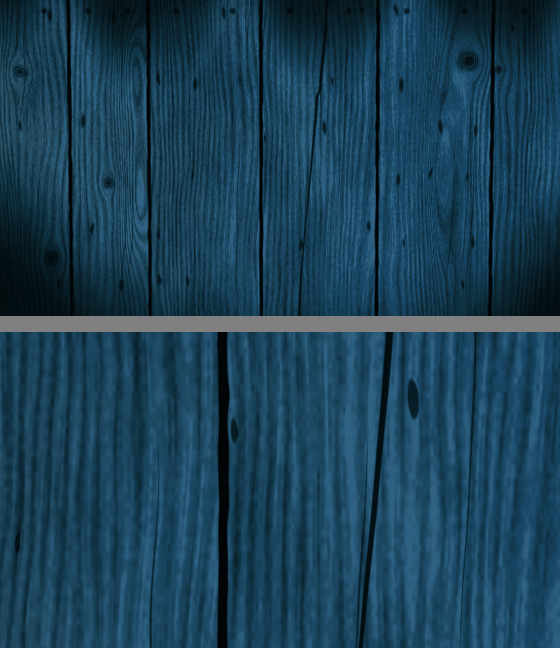
Top: the whole. Bottom: its middle third, enlarged.
Give the GLSL for this texture, as a Shadertoy shader.

```glsl
const float TAU = 6.2831853;

// Plank boundaries in units of canvas height
const float SEAMS[7] = float[7](-0.08, 0.222, 0.472, 0.826, 1.194, 1.556, 1.95);
// Knots: centre, radius
const vec3 KNOTS[5] = vec3[5](vec3(0.069, 0.773, 0.020), vec3(0.343, 0.42, 0.018),
    vec3(1.481, 0.808, 0.034), vec3(1.574, 0.78, 0.013), vec3(0.162, 0.183, 0.022));
// Arched grain: centre, width, height
const vec4 ARCHES[3] = vec4[3](vec4(0.425, 0.75, 0.040, 0.20),
    vec4(0.430, 0.38, 0.036, 0.18), vec4(1.395, 0.46, 0.038, 0.27));

float hash(vec2 p) {
    vec3 q = fract(vec3(p.xyx) * 0.1031);
    q += dot(q, q.yzx + 33.33);
    return fract((q.x + q.y) * q.z);
}

float noise(vec2 p) {
    vec2 i = floor(p), f = fract(p);
    f = f * f * (3.0 - 2.0 * f);
    return mix(mix(hash(i), hash(i + vec2(1, 0)), f.x),
               mix(hash(i + vec2(0, 1)), hash(i + vec2(1, 1)), f.x), f.y);
}

float fbm(vec2 p) {
    return 0.55 * noise(p) + 0.3 * noise(p * 2.1 + 7.0) + 0.15 * noise(p * 4.3 + 19.0);
}

float cover(float d, float px) {
    return 1.0 - smoothstep(-px, px, d);
}

// Horizontal grain coordinate, bent around knots and arches of the same plank
float grainCoord(vec2 p, vec2 plank, float id) {
    float g = p.x + 0.07 * (fbm(vec2(p.x * 5.0 + id * 17.0, p.y * 1.6 + id)) - 0.5);
    g += 0.006 * noise(p * vec2(25.0, 9.0));
    for (int i = 0; i < 5; i++) {
        float same = step(plank.x, KNOTS[i].x) * step(KNOTS[i].x, plank.y);
        vec2 d = (p - KNOTS[i].xy) * vec2(1.0, 0.65);
        float r2 = KNOTS[i].z * KNOTS[i].z;
        g -= same * d.x * min(1.0, 1.5 * r2 / (dot(d, d) + 1e-5));
    }
    for (int i = 0; i < 3; i++) {
        float same = step(plank.x, ARCHES[i].x) * step(ARCHES[i].x, plank.y);
        vec2 d = (p - ARCHES[i].xy) / ARCHES[i].zw;
        g += same * 0.075 * exp(-dot(d, d));
    }
    return g;
}

// Soft growth bands overlaid with fine fibres
float woodDetail(vec2 p, float g, float id) {
    float phase = g * 54.0 + 2.2 * noise(vec2(g * 14.0, id)) + id * 3.7;
    float band = pow(0.5 + 0.5 * sin(TAU * phase), 0.7) - 0.6;
    float strength = 0.25 + 0.65 * noise(vec2(p.x * 9.0, p.y * 1.5 + id));
    float fibre = noise(vec2(g * 330.0, p.y * 16.0)) - 0.5;
    float speckle = noise(p * vec2(260.0, 130.0)) - 0.5;
    return 0.55 * band * strength + 0.3 * fibre + 0.22 * speckle
         + 0.5 * (fbm(p * vec2(11.0, 4.0) + id * 5.0) - 0.5);
}

// Dark knots with concentric rings
float knotShade(vec2 p, float px) {
    float shade = 0.0;
    for (int i = 0; i < 5; i++) {
        vec2 d = p - KNOTS[i].xy;
        float r = length(d) + 0.009 * (noise(p * 55.0) - 0.5);
        float rings = 0.55 + 0.3 * sin(r * 900.0);
        float core = cover(r - KNOTS[i].z * 0.45, 0.004);
        shade = max(shade, cover(r - KNOTS[i].z, px + 0.004) * max(rings, 0.9 * core));
    }
    return shade;
}

// Long split, fine checks and nail heads of one plank
float splitShade(vec2 p, vec2 plank, float id, float px) {
    float wobble = 0.008 * (noise(vec2(p.y * 8.0, id)) - 0.5);
    float path = 0.945 + 0.082 * p.y + 0.008 * smoothstep(0.69, 0.72, p.y) + wobble;
    float width = 0.0015 + 0.0035 * noise(vec2(p.y * 6.0, 3.0));
    float shade = cover(abs(p.x - path) - width, px);
    for (int i = 0; i < 3; i++) {
        vec2 seed = vec2(id * 3.0 + float(i), 41.0);
        float x = mix(plank.x, plank.y, 0.12 + 0.76 * hash(seed));
        float along = abs(p.y - hash(seed + 5.0)) / (0.12 + 0.25 * hash(seed + 9.0));
        float line = abs(p.x - x - 2.0 * wobble - 0.03 * (p.y - 0.5)) - 0.0012 * (1.0 - along);
        shade = max(shade, 0.75 * cover(line, px) * (1.0 - smoothstep(0.7, 1.0, along)));
    }
    for (int i = 0; i < 2; i++) {
        vec2 nail = vec2(mix(plank.x, plank.y, 0.25 + 0.5 * float(i)), 0.965);
        shade = max(shade, 0.85 * cover(length(p - nail) - 0.009, px + 0.002));
    }
    return shade;
}

// Scattered elongated chips, at most one in each cell
float chipShade(vec2 p, float px) {
    vec2 size = vec2(0.11, 0.17), cell = floor(p / size);
    vec2 d = p - (cell + 0.3 + 0.4 * vec2(hash(cell), hash(cell + 31.0))) * size;
    d.x += 0.008 * (noise(p * 45.0) - 0.5);
    float radius = 0.003 + 0.004 * hash(cell + 7.0);
    return 0.85 * step(hash(cell + 13.0), 0.32) * cover(length(d * vec2(1.0, 0.3)) - radius, px);
}

// Pool of light with dark lower corners and a scalloped top
float lighting(vec2 p) {
    float side = (p.x - 0.95) / 0.9;
    float floorLine = -0.12 + 0.46 * side * side;
    float low = smoothstep(floorLine - 0.25, floorLine + 0.27, p.y);
    float scallop = 0.11 * sin(p.x * 11.0 + 2.9) + 0.04 * sin(p.x * 23.0);
    float high = 1.0 - smoothstep(0.77, 1.08, p.y + scallop);
    return (0.12 + 0.88 * low) * (0.22 + 0.78 * high);
}

vec3 palette(float t, float grey) {
    vec3 mid = mix(vec3(0.09, 0.27, 0.39), vec3(0.14, 0.29, 0.36), grey);
    vec3 c = mix(vec3(0.005, 0.04, 0.05), vec3(0.04, 0.13, 0.17), smoothstep(0.0, 0.3, t));
    c = mix(c, vec3(0.06, 0.20, 0.27), smoothstep(0.25, 0.5, t));
    c = mix(c, mid, smoothstep(0.45, 0.73, t));
    return mix(c, vec3(0.18, 0.38, 0.51), smoothstep(0.7, 1.0, t));
}

void mainImage(out vec4 fragColor, in vec2 fragCoord) {
    float px = 1.0 / iResolution.y;
    vec2 p = fragCoord * px;
    float light = lighting(p);
    p.x = 0.889 + (p.x - 0.889) / (1.0 + 0.018 * (p.y - 0.5));

    // Find the plank and its nearest seam
    vec2 plank = vec2(SEAMS[0], SEAMS[1]);
    float id = 0.0, seam = 1.0;
    for (int i = 0; i < 6; i++) {
        if (p.x > SEAMS[i]) { plank = vec2(SEAMS[i], SEAMS[i + 1]); id = float(i); }
        seam = min(seam, abs(p.x - SEAMS[i]));
    }
    seam += 0.003 * (noise(vec2(p.y * 35.0, id)) - 0.5);

    // Compose surface, wear and gaps
    float detail = woodDetail(p, grainCoord(p, plank, id), id);
    float tone = light * (0.68 + 0.1 * (hash(vec2(id, 8.0)) - 0.5) + 0.85 * detail);
    tone += 0.12 * light * exp(-abs(seam - 0.009) / 0.003);
    float wear = max(knotShade(p, px), max(splitShade(p, plank, id, px), chipShade(p, px)));
    tone *= 1.0 - 0.9 * wear;
    float grey = clamp(0.85 - 0.75 * p.x + 0.9 * (fbm(p * 4.0) - 0.5), 0.0, 1.0);
    vec3 color = palette(clamp(tone, 0.0, 1.0), grey);
    color = mix(color, vec3(0.003, 0.018, 0.024), cover(seam - 0.0055, px));
    fragColor = vec4(color, 1.0);
}
```
